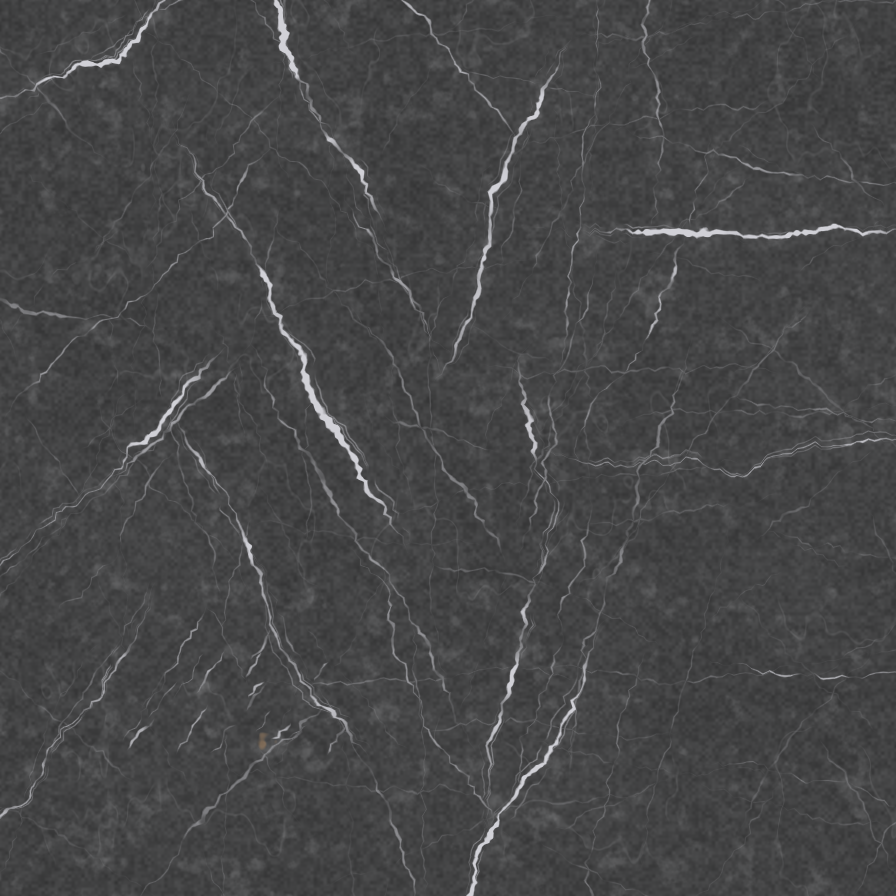
A Shadertoy shader for this texture:

```glsl
// Dark charcoal marble crossed by jagged white veins and faint broken hairlines.

float hash(float n) { return fract(sin(n * 127.1) * 43758.5); }
float hash2(vec2 p) { return fract(sin(dot(p, vec2(127.1, 311.7))) * 43758.5); }

// Kinked noise along a line
float wave(float x) { return mix(hash(floor(x)), hash(floor(x) + 1.0), fract(x)); }

// Smooth noise in the plane
float noise(vec2 p) {
    vec2 i = floor(p), f = fract(p);
    f = f * f * (3.0 - 2.0 * f);
    return mix(mix(hash2(i), hash2(i + vec2(1, 0)), f.x),
               mix(hash2(i + vec2(0, 1)), hash2(i + vec2(1, 1)), f.x), f.y);
}

float fbm(vec2 p) {
    float sum = 0.0, amp = 0.5;
    for (int i = 0; i < 4; i++) {
        sum += amp * noise(p);
        p = mat2(1.6, 1.2, -1.2, 1.6) * p + 7.3;
        amp *= 0.5;
    }
    return sum;
}

// Soft-edged line profile
float stroke(float d, float halfWidth) {
    float soft = max(0.0013, 0.7 / iResolution.y);
    return 1.0 - smoothstep(halfWidth - soft, halfWidth + soft, d);
}

// A crooked vein that swells, breaks up and tapers along its length
float vein(vec2 p, vec2 center, float angle, float len, float width, float bend, float seed) {
    vec2 dir = vec2(cos(angle), sin(angle));
    vec2 q = vec2(dot(p - center, dir), dot(p - center, vec2(-dir.y, dir.x)));
    float s = abs(q.x) / len;
    if (s > 1.0 || abs(q.y) > bend + 0.03) return 0.0;

    float x = q.x;
    float path = bend * (wave(x * 6.0 + seed) - 0.5)
               + bend * 0.3 * (wave(x * 19.0 + seed + 5.0) - 0.5)
               + 0.008 * (wave(x * 55.0 + seed + 9.0) - 0.5)
               + 0.005 * (wave(x * 150.0 + seed) - 0.5);
    float taper = smoothstep(0.0, 0.4, 1.0 - s);
    float swell = 0.65 * wave(x * 11.0 + seed + 21.0) + 0.35 * wave(x * 47.0 + seed);
    float rough = noise(p * 210.0 + seed);
    float gaps = smoothstep(0.15, 0.6, noise(p * 60.0 + seed));
    float d = abs(q.y - path);
    float v = stroke(d, width * taper * (0.1 + 1.6 * swell * swell) * (0.4 + 1.2 * rough));
    v *= mix(0.25 + 0.4 * gaps, 1.0, smoothstep(0.35, 0.65, swell));

    // Wide veins carry frayed side strands and a pale halo
    if (width > 0.0015) {
        for (float k = 0.0; k < 2.0; k++) {
            float side = path + 0.024 * (wave(x * 13.0 + seed + 40.0 + 30.0 * k) - 0.5);
            v = max(v, 0.6 * gaps * wave(x * 23.0 + seed + k) * stroke(abs(q.y - side), 0.0006));
        }
        v = max(v, 0.3 * swell * rough * exp(-d / 0.005));
    } else {
        v *= 0.35 + 0.65 * gaps;
    }
    return v * taper;
}

// Evenly spread scatter of vein centres
vec2 scatter(float i, vec2 start) { return fract(start + i * vec2(0.7549, 0.5698)); }

// The stone cracks along four main directions
float crackAngle(float i) {
    float k = mod(i, 4.0);
    float angle = k < 1.0 ? 1.35 : k < 2.0 ? -0.95 : k < 3.0 ? 0.8 : -0.12;
    return angle + 0.4 * (hash(i + 3.7) - 0.5);
}

void mainImage(out vec4 fragColor, in vec2 fragCoord) {
    vec2 uv = fragCoord / iResolution.y;
    vec2 p = uv + 0.02 * (vec2(noise(uv * 7.0), noise(uv * 7.0 + 31.0)) - 0.5);

    // Ground: fine grain, slight clouds and pale specks
    float ground = 0.261 + 0.06 * (noise(uv * 270.0) - 0.5)
                 + 0.042 * (noise(uv * 130.0 + 17.0) - 0.5)
                 + 0.035 * (fbm(uv * 9.0) - 0.47);
    ground += 0.07 * smoothstep(0.54, 0.8, fbm(uv * 55.0 + 3.0));

    // Broken web of faint threads
    float web = abs(fbm(p * vec2(13.0, 8.0) + 50.0) - 0.47);
    ground += 0.05 * (1.0 - smoothstep(0.0, 0.014, web)) * smoothstep(0.4, 0.7, noise(uv * 17.0));

    float v = 0.0;
    // Faint hairlines
    for (float i = 0.0; i < 110.0; i++) {
        float r = hash(i + 200.5);
        float line = vein(p, scatter(i, vec2(0.13, 0.41)), crackAngle(i + 60.0) + 0.7 * (r - 0.5),
                          0.05 + 0.2 * r * r, 0.0009, 0.025, i * 17.3 + 300.0);
        v = max(v, line * (0.12 + 0.22 * hash(i + 91.2)));
    }
    // Thin grey veins
    for (float i = 0.0; i < 28.0; i++) {
        float r = hash(i + 71.3);
        float line = vein(p, scatter(i, vec2(0.62, 0.27)), crackAngle(i + 20.0),
                          0.1 + 0.2 * r, 0.0014, 0.04, i * 13.7 + 90.0);
        v = max(v, line * (0.4 + 0.45 * hash(i + 33.1)));
    }
    // Bold white veins, the flat ones slimmer
    for (float i = 0.0; i < 11.0; i++) {
        float r = hash(i + 11.9);
        float width = (0.0021 + 0.0016 * hash(i + 5.1)) * (mod(i, 4.0) > 2.5 ? 0.75 : 1.0);
        v = max(v, vein(p, scatter(i, vec2(0.55, 0.78)), crackAngle(i),
                        0.19 + 0.14 * r, width, 0.055, i * 29.3 + 7.0));
    }
    // Cluster of short slanted flecks
    for (float i = 0.0; i < 16.0; i++) {
        vec2 spot = vec2(0.27, 0.22) + vec2(0.24, 0.15) * (vec2(hash(i + 0.3), hash(i + 40.7)) - 0.5);
        float line = vein(p, spot, 1.0 + 0.3 * (hash(i + 8.2) - 0.5),
                          0.012 + 0.03 * hash(i + 15.4), 0.0014, 0.008, i * 7.9 + 500.0);
        v = max(v, 0.75 * line);
    }

    // Colour: neutral stone, slightly cool veins, one small rust stain
    vec3 stone = ground * vec3(0.995, 1.0, 1.012);
    vec3 color = mix(stone, vec3(0.82, 0.82, 0.845), v);
    float stain = length(uv - vec2(0.295, 0.17)) + 0.014 * (noise(uv * 110.0) - 0.5);
    color = mix(color, vec3(0.56, 0.46, 0.36), 0.75 * (1.0 - smoothstep(0.004, 0.009, stain)));
    fragColor = vec4(color, 1.0);
}
```
